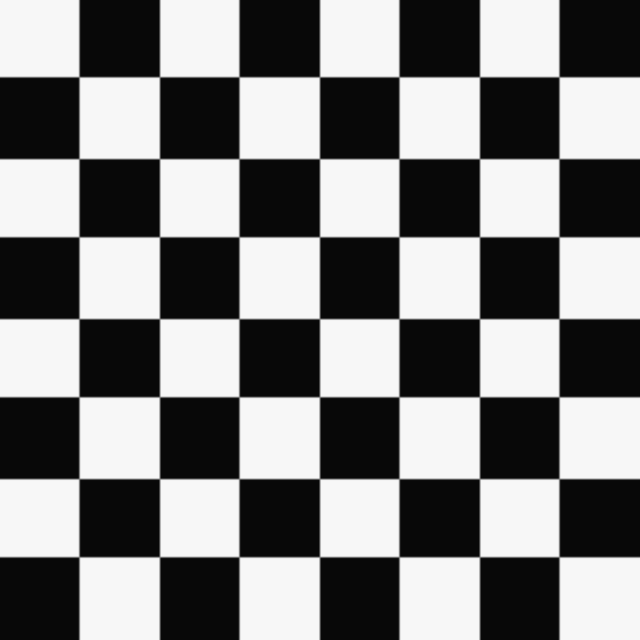
Write a three.js fragment shader that draws this pattern.

```glsl
#define CELLS 8
#define ODD_EDGE_SHIFT vec2(-0.0008, 0.0042)
#define EVEN_EDGE_SHIFT vec2(0.0, 0.0013)
#define EDGE_SOFTNESS 0.0025
#define DARK vec3(0.03)
#define LIGHT vec3(0.967)

varying vec2 vUv;

// Sign per axis, flipping softly at each inner cell edge
vec2 alternatingSign(vec2 p) {
  vec2 s = vec2(1.0);
  for (int i = 1; i < CELLS; i++) {
    float index = float(i);
    vec2 shift = mix(EVEN_EDGE_SHIFT, ODD_EDGE_SHIFT, mod(index, 2.0));
    vec2 edge = index / float(CELLS) + shift;
    s *= 1.0 - 2.0 * smoothstep(-EDGE_SOFTNESS, EDGE_SOFTNESS, p - edge);
  }
  return s;
}

void main() {
  // Cells whose axis signs agree are dark, starting at the lower left
  vec2 s = alternatingSign(vUv);
  float lightness = 0.5 - 0.5 * s.x * s.y;
  gl_FragColor = vec4(mix(DARK, LIGHT, lightness), 1.0);
}
```
